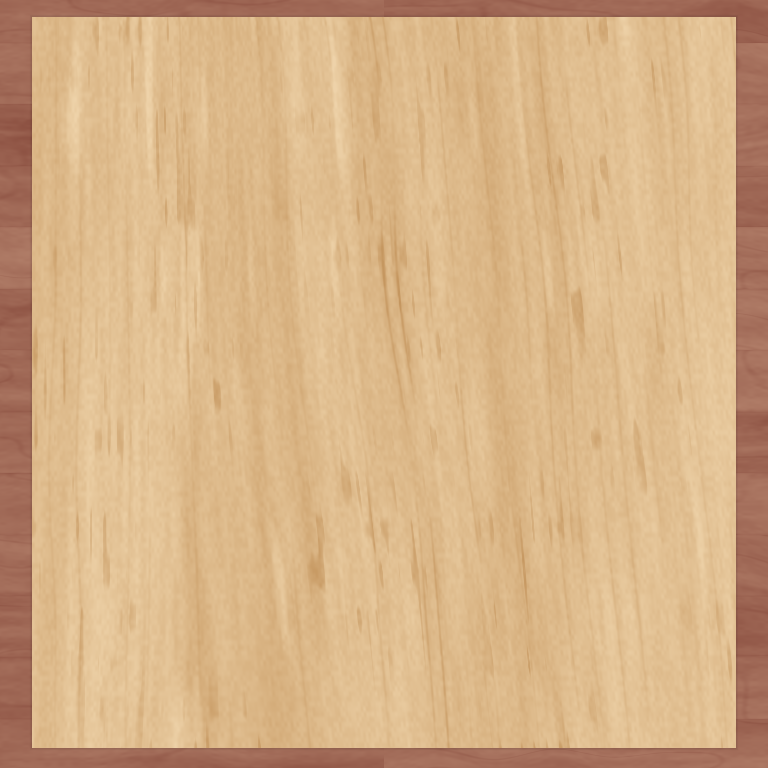
Give the GLSL for this texture, as a WebGL 2 fragment shader.

```glsl
#version 300 es
precision highp float;
// A pale wooden panel with leaning vertical grain, set in a narrow frame
// of reddish planks with horizontal grain. Both woods are sums of stretched
// value noise; the panel adds light streaks, growth lines and short pores.

uniform vec2 u_resolution;
out vec4 fragColor;

const vec3 PALE_MID = vec3(0.870, 0.732, 0.548);
const vec3 PALE_STEP = vec3(0.030, 0.044, 0.054);
const vec3 RED_MID = vec3(0.628, 0.413, 0.340);
const vec3 RED_STEP = vec3(0.034, 0.042, 0.036);

// Integer hash to the range 0..1
float hash(ivec2 cell) {
  uvec2 q = uvec2(cell) * uvec2(1597334673u, 3812015801u);
  uint n = (q.x ^ q.y) * 1597334673u;
  n ^= n >> 15;
  n *= 2246822519u;
  n ^= n >> 13;
  return float(n >> 8) / 16777216.0;
}

float noise(vec2 p) {
  ivec2 i = ivec2(floor(p));
  vec2 f = fract(p);
  f = f * f * (3.0 - 2.0 * f);
  float low = mix(hash(i), hash(i + ivec2(1, 0)), f.x);
  float high = mix(hash(i + ivec2(0, 1)), hash(i + ivec2(1, 1)), f.x);
  return mix(low, high, f.y);
}

// Noise centred on zero, stretched by a frequency per axis
float grain(vec2 p, vec2 freq, float seed) {
  return noise(p * freq + seed * 37.3) - 0.5;
}

// Soft-edged stripe between a and b
float stripe(float x, float a, float b, float soft) {
  return smoothstep(a - soft, a + soft, x) - smoothstep(b - soft, b + soft, x);
}

// Thin lines along the fibres, each with its own offset and strength
float growthLines(vec2 g, float count, float seed) {
  float x = g.x * count + 0.5 * grain(g, vec2(9.0, 4.0), seed);
  int id = int(floor(x));
  float offset = mix(0.25, 0.75, hash(ivec2(id, int(seed))));
  float strength = hash(ivec2(id, int(seed) + 7));
  float fade = smoothstep(0.2, 0.7, noise(vec2(float(id) * 5.7, g.y * 5.0 + seed)));
  float d = fract(x) - offset;
  float line = smoothstep(0.09, 0.0, abs(d)) + 0.4 * smoothstep(0.25, 0.0, abs(d));
  return line * strength * fade;
}

vec3 paleWood(vec2 p) {
  // Fibre coordinates: upright at the left, leaning further right
  float lean = 0.09 * smoothstep(0.15, 0.45, p.x);
  float bend = 0.014 * grain(p, vec2(5.0, 3.0), 1.0);
  vec2 g = vec2(p.x + lean * (p.y - 0.5) + bend, p.y);

  // Broad bands across the panel
  float tone = 0.65 * stripe(p.x, 0.09, 0.235, 0.012)
             - 0.35 * stripe(g.x, 0.235, 0.39, 0.012)
             + 0.30 * stripe(g.x, 0.40, 0.49, 0.02)
             - 0.35 * stripe(g.x, 0.50, 0.73, 0.03)
             - 0.55 * stripe(g.x, 0.635, 0.69, 0.025)
             + 0.30 * stripe(p.x, 0.735, 0.96, 0.008);

  // Fibres from coarse to fine
  tone += 1.1 * grain(g, vec2(11.0, 1.6), 2.0);
  tone += 1.1 * grain(g, vec2(34.0, 2.5), 3.0);
  tone += 1.0 * grain(g, vec2(130.0, 9.0), 4.0);
  tone += 0.9 * grain(g, vec2(300.0, 150.0), 5.0);

  // Light streaks, stronger in the left half
  float streak = smoothstep(0.14, 0.38, grain(g, vec2(62.0, 5.0), 6.0));
  float patches = smoothstep(-0.15, 0.25, grain(g, vec2(13.0, 2.5), 7.0));
  tone += 1.5 * streak * patches * mix(1.0, 0.5, smoothstep(0.45, 0.6, g.x));

  // Growth lines and short dark pores
  tone -= 1.5 * growthLines(g, 34.0, 8.0) * mix(0.55, 1.0, stripe(g.x, 0.5, 0.73, 0.04));
  float pore = smoothstep(0.24, 0.42, grain(g, vec2(175.0, 17.0), 9.0));
  float porous = smoothstep(-0.2, 0.25, grain(g, vec2(14.0, 4.0), 10.0));
  tone -= 1.9 * pore * porous;
  return PALE_MID + PALE_STEP * clamp(tone, -3.2, 2.1);
}

vec3 redWood(vec2 p) {
  // Stacked planks, joined at mid-width
  float row = p.y * 12.5 + 0.2;
  float plank = hash(ivec2(int(floor(row)), p.x < 0.5 ? 3 : 11));
  float seam = smoothstep(0.03, 0.0, min(fract(row), 1.0 - fract(row)));

  // Wavy horizontal grain
  vec2 g = p + vec2(plank * 9.0, 0.022 * grain(p, vec2(13.0, 9.0), 12.0));
  float tone = 1.5 * (plank - 0.5) - 0.5 * seam;
  tone += 1.4 * grain(g, vec2(4.0, 42.0), 13.0);
  tone += 1.2 * grain(g, vec2(12.0, 130.0), 14.0);
  tone += 0.6 * grain(g, vec2(110.0, 300.0), 15.0);
  float vein = abs(grain(g, vec2(7.0, 32.0), 16.0));
  tone -= 0.7 * smoothstep(0.05, 0.0, vein);
  return RED_MID + RED_STEP * clamp(tone, -2.2, 2.0);
}

void main() {
  vec2 p = gl_FragCoord.xy / u_resolution;
  float pixel = 1.0 / min(u_resolution.x, u_resolution.y);

  // Panel inset in the frame, with a faint shade along the joint
  vec2 inset = abs(p - vec2(0.5, 0.502)) - vec2(0.4583, 0.476);
  float edge = max(inset.x, inset.y);
  vec3 frame = redWood(p) * (1.0 - 0.1 * smoothstep(0.004, 0.0, edge));
  vec3 color = mix(paleWood(p), frame, smoothstep(-0.5 * pixel, 0.5 * pixel, edge));
  fragColor = vec4(color, 1.0);
}
```
